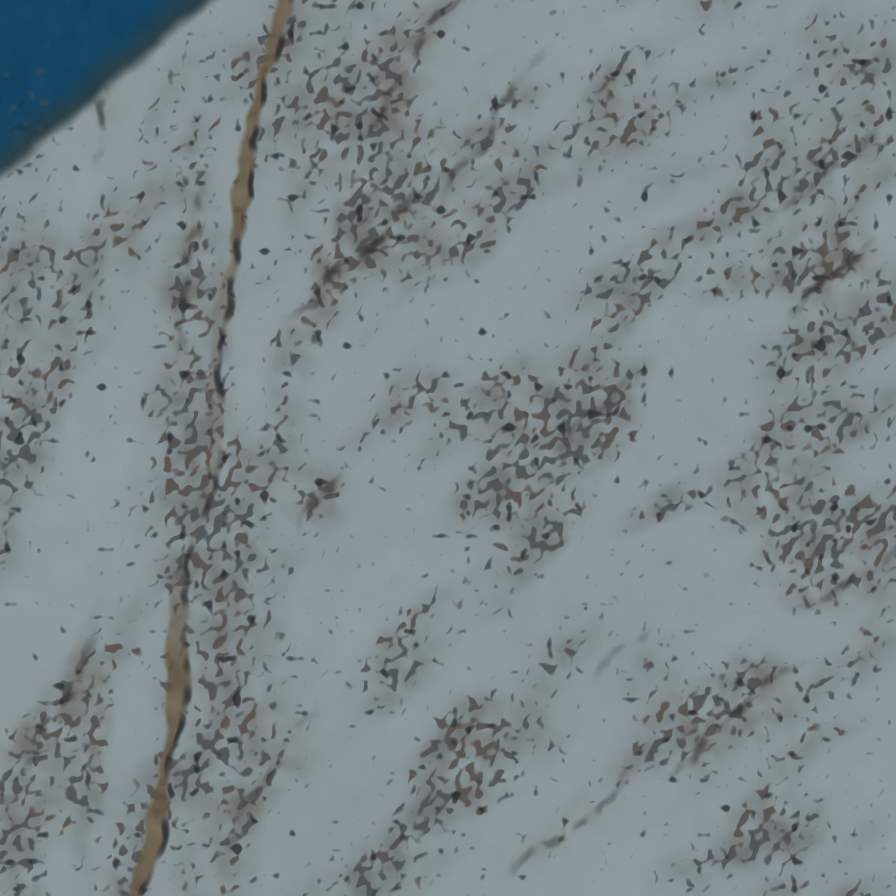
Give the GLSL for this texture, as a Shadertoy shader.

```glsl
// Pale weathered rock with clustered dark specks, brown diagonal veins and a blue corner.
#define SPECK_SCALE 92.0
#define VEIN_GRID 4
#define VEIN_WIDTH 0.008
#define STEEP_ANGLE 1.25
#define SHALLOW_ANGLE 0.66
#define PALE vec3(0.545, 0.597, 0.615)
#define STAIN vec3(0.415, 0.435, 0.430)
#define SPECK_GREY vec3(0.290, 0.305, 0.320)
#define SPECK_BROWN vec3(0.330, 0.300, 0.280)
#define INK vec3(0.130, 0.140, 0.155)
#define OCHRE vec3(0.400, 0.350, 0.275)
#define BLUE vec3(0.085, 0.270, 0.385)

vec2 hash2(vec2 p) {
    vec3 h = fract(vec3(p.xyx) * vec3(0.1031, 0.1030, 0.0973));
    h += dot(h, h.yzx + 33.33);
    return fract((h.xx + h.yz) * h.zy);
}

float cornerSlope(vec2 cell, vec2 f, vec2 o) {
    float a = 6.2832 * hash2(cell + o + 200.0).x;
    return dot(vec2(cos(a), sin(a)), f - o);
}

// Gradient noise, roughly -0.7 to 0.7
float noise(vec2 p) {
    vec2 c = floor(p), f = p - c;
    vec2 u = f * f * f * (f * (f * 6.0 - 15.0) + 10.0);
    return mix(mix(cornerSlope(c, f, vec2(0, 0)), cornerSlope(c, f, vec2(1, 0)), u.x),
               mix(cornerSlope(c, f, vec2(0, 1)), cornerSlope(c, f, vec2(1, 1)), u.x), u.y);
}

// Coordinates along and across a direction
vec2 turn(vec2 p, float angle) {
    vec2 d = vec2(cos(angle), sin(angle));
    return vec2(dot(p, d), dot(p, vec2(-d.y, d.x)));
}

float streaks(vec2 p, float angle) {
    vec2 q = turn(p, angle);
    q.y += 0.03 * noise(p * 7.0);
    return noise(q * vec2(3.5, 9.0)) + 0.65 * noise(q * vec2(9.0, 21.0) + 7.0);
}

// Scattered short veins: x = soft halo, y = dark core
vec2 veins(vec2 p) {
    vec2 sum = vec2(0.0);
    for (int i = 0; i < VEIN_GRID * VEIN_GRID; i++) {
        vec2 cell = vec2(i % VEIN_GRID, i / VEIN_GRID);
        vec2 h = hash2(cell + 11.0), k = hash2(cell + 57.0);
        vec2 centre = (cell + 0.1 + 0.8 * h) / float(VEIN_GRID);
        float angle = mix(STEEP_ANGLE, SHALLOW_ANGLE, smoothstep(0.1, 0.75, centre.x));
        vec2 q = turn(p - centre, angle + 0.5 * (k.x - 0.5));
        q.y += 0.024 * noise(vec2(q.x * 16.0, float(i) * 3.7));
        q.y += 0.006 * noise(p * 60.0);
        float reach = mix(0.05, 0.13, k.y);
        float taper = smoothstep(reach, 0.2 * reach, abs(q.x)) * mix(0.35, 1.0, h.y);
        float core = smoothstep(VEIN_WIDTH, 0.15 * VEIN_WIDTH, abs(q.y));
        sum = max(sum, taper * vec2(exp(-abs(q.y) / 0.022), core));
    }
    return sum;
}

void mainImage(out vec4 fragColor, in vec2 fragCoord) {
    vec2 p = fragCoord / iResolution.xy;

    // Density of specks, streaked along the grain of the rock
    vec2 vein = veins(p);
    float grain = mix(streaks(p, STEEP_ANGLE), streaks(p + 3.0, SHALLOW_ANGLE),
                      smoothstep(0.15, 0.55, p.x));
    float tangle = exp(-dot((p - vec2(0.23, 0.46)) * vec2(16, 8), (p - vec2(0.23, 0.46)) * vec2(16, 8)));
    float density = smoothstep(-0.26, 0.50, grain + 0.42 * vein.x + 0.4 * tangle);

    // Mottled ground and stains
    float mottle = noise(p * 26.0) + 0.6 * noise(p * 58.0 + 9.0);
    vec3 col = PALE + 0.018 * noise(p * 5.0) + 0.014 * mottle;
    col = mix(col, STAIN, clamp(density * (0.52 + 0.75 * mottle), 0.0, 0.85));
    col = mix(col, OCHRE, 0.38 * vein.x * smoothstep(-0.4, 0.4, mottle));

    // Blue corner with a blurred dusky rim
    float inside = dot(p - vec2(0.0, 0.80), vec2(-0.64, 0.77));
    inside += 0.009 * noise(p * 14.0) + 0.004 * noise(p * 45.0);
    float blue = smoothstep(-0.006, 0.012, inside);
    vec3 paint = mix(vec3(0.18, 0.245, 0.265), BLUE, smoothstep(0.0, 0.045, inside));
    col = mix(col, paint + 0.02 * mottle, blue);

    // Fine specks, larger dark flecks
    vec2 s = turn(p, 0.95) * SPECK_SCALE * vec2(0.82, 1.12);
    s += 0.5 * vec2(noise(p * 70.0), noise(p * 70.0 + 31.0));
    float n = noise(s);
    float level = mix(0.47, -0.02, density) + 0.12 * blue;
    float speck = smoothstep(level - 0.04, level + 0.25, n);
    vec3 speckColor = mix(SPECK_GREY, SPECK_BROWN, smoothstep(-0.2, 0.3, noise(p * 18.0 + 4.0)));
    col = mix(col, speckColor, speck * mix(0.85, 0.35, blue));
    float fleck = smoothstep(0.34, 0.58, noise(p * 66.0 + 17.0) + 0.14 * density - 0.06);
    col = mix(col, INK, 0.72 * fleck * (1.0 - 0.6 * blue));

    // Broken dark cores of the short veins
    float broken = smoothstep(-0.35, 0.25, noise(p * 42.0 + 5.0));
    col = mix(col, mix(INK, SPECK_BROWN, 0.45), 0.85 * vein.y * broken * (1.0 - blue));

    // Long ochre seam, dark along one side and frayed in the middle
    float seamX = 0.15 + 0.16 * p.y + 0.04 * noise(vec2(p.y * 6.0, 2.5)) + 0.006 * noise(p * 40.0);
    float across = p.x - seamX;
    float whole = smoothstep(0.14, 0.25, abs(p.y - 0.5));
    float width = 0.011 * (0.75 + 0.9 * noise(vec2(p.y * 13.0, 8.5)));
    float seam = smoothstep(width + 0.003, width - 0.004, abs(across));
    float rim = smoothstep(0.006, 0.001, abs(across - 0.8 * width));
    col = mix(col, OCHRE + 0.07 * mottle, seam * mix(0.25, 0.85, whole));
    col = mix(col, INK, 0.75 * rim * smoothstep(-0.25, 0.3, noise(p * 34.0)));

    fragColor = vec4(clamp(col, 0.0, 1.0), 1.0);
}
```
